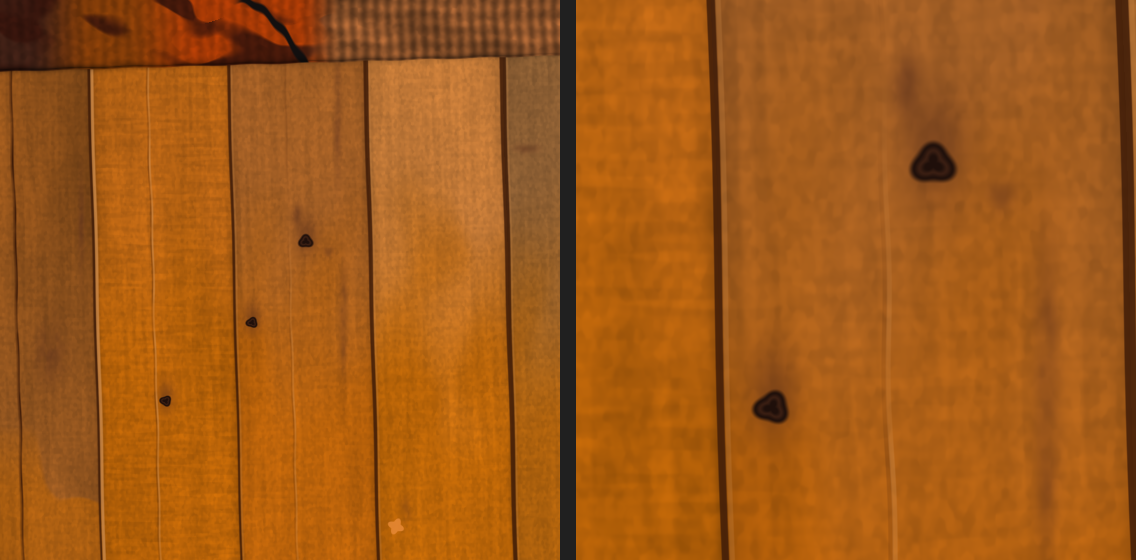
Left: the whole. Right: its middle third, enlarged.
Reproduce this texture procedurally as a Shadertoy shader.

```glsl
// Stained pine boards, slightly leaning, under a rough ribbed beam.
// Boards repeat by floor/fract; per-board tints, seams and hairlines vary them.
// Cellular patches give the grain and stains; loops place knots and smudges.

const float PITCH = 0.2447;        // board width
const float FIRST_SEAM = 0.160;    // first full seam at the top of the canvas
const float LEAN = 0.0265;         // sideways drift of seams, top to bottom
const float HAIRLINE = 0.101;      // offset of the thin joint inside a board
const float BEAM_LEFT = 0.872;     // beam edge height at x = 0
const float BEAM_RISE = 0.029;
const float RIB_PITCH = 0.0212;

const vec3 SEAM_DARK = vec3(0.25, 0.11, 0.03);
const vec3 SEAM_LIGHT = vec3(0.80, 0.53, 0.27);
const vec3 KNOT_DARK = vec3(0.12, 0.06, 0.04);
const vec3 STAIN = vec3(0.36, 0.19, 0.11);
const vec3 CHIP = vec3(0.90, 0.53, 0.20);

const vec3 UPPER[5] = vec3[5](vec3(0.55, 0.31, 0.10), vec3(0.72, 0.39, 0.08),
    vec3(0.62, 0.36, 0.14), vec3(0.74, 0.46, 0.21), vec3(0.55, 0.37, 0.20));
const vec3 LOWER[5] = vec3[5](vec3(0.57, 0.33, 0.12), vec3(0.73, 0.39, 0.03),
    vec3(0.72, 0.38, 0.04), vec3(0.74, 0.40, 0.03), vec3(0.68, 0.38, 0.05));
const float SEAM_HALF[4] = float[4](0.0027, 0.0027, 0.0042, 0.0056);
const float HAIR_TONE[5] = float[5](-0.9, 0.65, 0.45, 0.0, 0.0); // dark < 0 < light
const vec3 KNOTS[3] = vec3[3](vec3(0.546, 0.569, 0.0145),        // x, y, radius
    vec3(0.450, 0.424, 0.0115), vec3(0.296, 0.284, 0.0115));
const vec4 SMUDGES[8] = vec4[8](vec4(0.603, 0.78, 0.007, 0.10),  // centre, radii
    vec4(0.614, 0.42, 0.008, 0.11), vec4(0.530, 0.615, 0.009, 0.02),
    vec4(0.940, 0.735, 0.022, 0.009), vec4(0.145, 0.60, 0.006, 0.09),
    vec4(0.585, 0.55, 0.011, 0.010), vec4(0.725, 0.09, 0.011, 0.024),
    vec4(0.090, 0.37, 0.030, 0.06));

vec3 hash3(vec2 p) {
    return fract(sin(vec3(dot(p, vec2(127.1, 311.7)), dot(p, vec2(269.5, 183.3)),
                          dot(p, vec2(419.2, 371.9)))) * 43758.55);
}

// Smooth cellular noise: random cell tones blended by distance, 0..1
float patches(vec2 p) {
    vec2 cell = floor(p);
    float tone = 0.0, total = 0.0;
    for (int j = -1; j <= 1; j++)
    for (int i = -1; i <= 1; i++) {
        vec2 c = cell + vec2(i, j);
        vec3 h = hash3(c);
        vec2 d = c + h.xy - p;
        float w = exp(-4.0 * dot(d, d));
        tone += w * h.z;
        total += w;
    }
    return tone / total;
}

// Filled band of the given half width with soft edges
float band(float d, float halfWidth, float soft) {
    return 1.0 - smoothstep(halfWidth - soft, halfWidth + soft, abs(d));
}

vec3 boards(vec2 uv, float soft) {
    float s = uv.x - LEAN * (1.0 - uv.y) + 0.0007 * sin(uv.y * 19.0);
    float b = (s - FIRST_SEAM) / PITCH;
    int id = clamp(int(floor(b)) + 1, 0, 4);
    float inBoard = fract(b) * PITCH;

    // Stain colour, fading down the board
    float cloud = patches(uv * vec2(13.0, 7.0)) - 0.5;
    vec3 col = mix(LOWER[id], UPPER[id], smoothstep(0.22, 0.72, uv.y + 0.22 * cloud));
    col *= 1.0 + cloud * (id == 0 ? 0.30 : 0.10);
    float amber = smoothstep(0.5, 0.7, patches(uv * vec2(16.0, 9.0) + 5.0));
    if (id == 0) col = mix(col, LOWER[1], 0.6 * amber * (1.0 - smoothstep(0.1, 0.3, uv.y)));

    // Fibres, cross saw marks and fine speckle
    float fibre = patches(vec2(s * 150.0, uv.y * 9.0)) - 0.5;
    float saw = patches(vec2(s * 28.0, uv.y * 190.0)) - 0.5;
    float speckle = patches(uv * vec2(240.0, 170.0)) - 0.5;
    col *= 1.0 + 0.11 * fibre + (id == 1 ? 0.12 : 0.06) * saw + 0.12 * speckle;

    // Smudges
    for (int i = 0; i < 8; i++) {
        vec2 q = (uv - SMUDGES[i].xy) / SMUDGES[i].zw;
        float ragged = 0.35 + patches(uv * vec2(110.0, 60.0));
        col = mix(col, STAIN, exp(-dot(q, q) * 1.3) * ragged * mix(0.28, 0.65, uv.y));
    }

    // Knots with a pale red bruise above and below
    for (int i = 0; i < 3; i++) {
        vec2 q = (uv - KNOTS[i].xy) / KNOTS[i].z;
        vec2 halo = (q - vec2(0.1, 0.7)) * vec2(0.75, 0.42);
        col = mix(col, STAIN, 0.5 * exp(-dot(halo, halo)));
        float r = length(q * vec2(1.0, 1.12)) + 0.12 * sin(3.0 * atan(q.y, q.x) + float(i));
        vec3 core = mix(KNOT_DARK, STAIN, 0.45 * band(r - 0.5, 0.12, 0.15));
        col = mix(col, core, 1.0 - smoothstep(0.72, 1.05, r));
    }
    vec2 chip = (uv - vec2(0.707, 0.06)) / 0.014;
    float chipEdge = length(chip) + 0.2 * sin(4.0 * atan(chip.y, chip.x));
    col = mix(col, CHIP, 0.9 * (1.0 - smoothstep(0.75, 1.0, chipEdge)));

    // Thin joint inside a board
    float h = inBoard - HAIRLINE + 0.0008 * sin(uv.y * 47.0);
    float tone = HAIR_TONE[id] * (0.6 + 0.7 * patches(vec2(3.0, uv.y * 30.0)));
    if (id == 2) tone *= 1.0 - 1.4 * smoothstep(0.3, 0.8, uv.y);
    col = mix(col, SEAM_DARK, 0.45 * abs(tone) * band(h + 0.0025, 0.0015, soft));
    col = mix(col, tone < 0.0 ? SEAM_DARK : SEAM_LIGHT, abs(tone) * band(h, 0.0015, soft));

    // Seams between boards; the first one shows a pale bevel
    float d = (fract(b + 0.5) - 0.5) * PITCH;
    int n = clamp(int(floor(b + 0.5)), 0, 3);
    float halfWidth = SEAM_HALF[n] * mix(0.65, 1.05, uv.y);
    col *= 1.0 - 0.22 * exp(-abs(d) / 0.007);
    col = mix(col, SEAM_DARK, 0.85 * band(n == 0 ? d + 0.005 : d, halfWidth, soft));
    if (n == 0) col = mix(col, SEAM_LIGHT, 0.85 * band(d, 0.0027, soft));
    else col = mix(col, SEAM_LIGHT, 0.3 * band(d - halfWidth - 0.002, 0.0015, soft));
    return col;
}

vec3 beam(vec2 uv, float soft) {
    float blotch = patches(uv * vec2(16.0, 30.0) + 0.3 * sin(uv.yx * 40.0));
    vec3 col = mix(vec3(0.24, 0.12, 0.08), vec3(0.50, 0.23, 0.03), smoothstep(0.05, 0.17, uv.x));
    col = mix(col, vec3(0.64, 0.22, 0.02), smoothstep(0.22, 0.36, uv.x));
    col = mix(col, vec3(0.20, 0.07, 0.04), smoothstep(0.48, 0.72, blotch) * 0.85);
    float right = smoothstep(0.53, 0.61, uv.x);
    col = mix(col, vec3(0.49, 0.29, 0.15) * (0.8 + 0.4 * blotch), right);

    // Planer ribs, strongest on the right
    float rib = sin(6.2832 * uv.x / RIB_PITCH + 0.6 * sin(uv.y * 40.0));
    col *= 1.0 + rib * mix(0.07, 0.17, right);
    col *= 1.0 + 0.08 * right * sin(uv.y * 230.0 + 2.0 * blotch);
    col *= 0.9 + 0.2 * patches(uv * 130.0);

    // Curved black crack
    float t = max(uv.x - 0.43, 0.0) / 0.11;
    float slope = 1.65 * pow(t, 0.7);
    float d = (uv.y - 1.0 + 0.107 * pow(t, 1.7)) / sqrt(1.0 + slope * slope);
    float crack = band(d + 0.002 * sin(uv.x * 170.0), 0.006, soft * 1.5);
    return mix(col, vec3(0.07, 0.06, 0.06), crack * smoothstep(0.415, 0.435, uv.x));
}

void mainImage(out vec4 fragColor, in vec2 fragCoord) {
    vec2 uv = fragCoord / iResolution.xy;
    float soft = 1.0 / iResolution.y;
    float edge = uv.y - BEAM_LEFT - BEAM_RISE * uv.x - 0.0008 * sin(uv.x * 60.0);
    vec3 col = mix(boards(uv, soft), beam(uv, soft), smoothstep(-soft, soft, edge));
    col *= 1.0 - mix(0.6, 0.25, uv.x) * exp(-abs(edge - 0.003) / 0.004);
    fragColor = vec4(clamp(col, 0.0, 1.0), 1.0);
}
```
